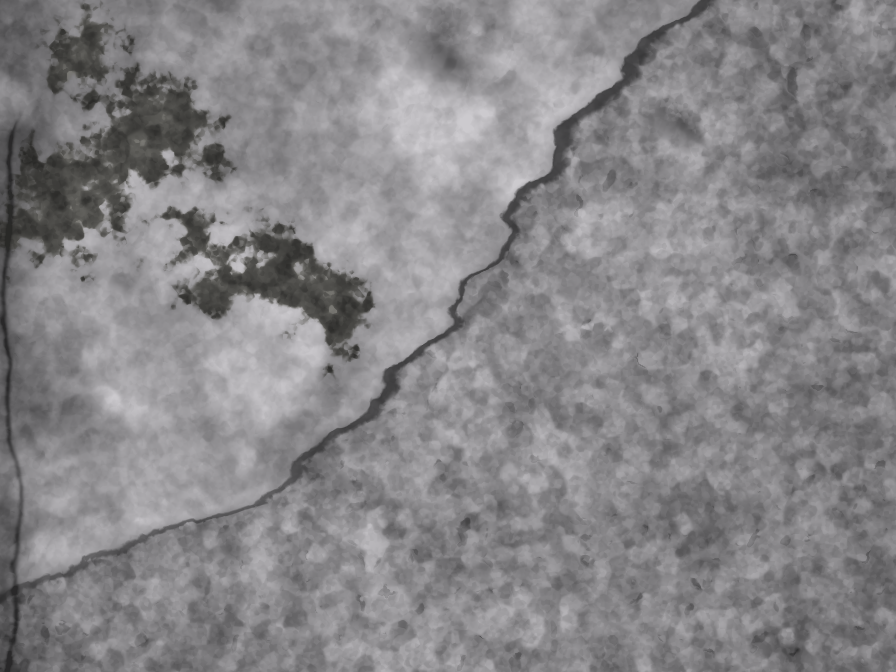
Give the GLSL for this texture, as a WebGL 2 fragment shader.

```glsl
#version 300 es
precision highp float;

uniform vec2 u_resolution;
out vec4 fragColor;

vec3 hash3(vec2 cell) {
    vec3 q = fract(cell.xyx * vec3(0.1031, 0.1030, 0.0973));
    q += dot(q, q.yxz + 33.33);
    return fract((q.xxy + q.yzz) * q.zyx);
}

mat2 rotation(float a) {
    return mat2(cos(a), sin(a), -sin(a), cos(a));
}

// Smooth cellular tone: random cell values blended by distance to their seeds
float cellTone(vec2 p) {
    vec2 base = floor(p);
    float total = 0.0, weight = 0.0;
    for (int j = -1; j <= 1; j++)
    for (int i = -1; i <= 1; i++) {
        vec2 cell = base + vec2(i, j);
        vec3 h = hash3(cell);
        vec2 v = p - cell - h.xy;
        float w = exp(-9.0 * dot(v, v));
        total += w * h.z;
        weight += w;
    }
    return total / weight - 0.5;
}

float layeredTone(vec2 p, int octaves) {
    float sum = 0.0, amp = 0.5;
    for (int i = 0; i < octaves; i++) {
        sum += amp * cellTone(p);
        p = rotation(0.7) * p * 2.03 + 11.3;
        amp *= 0.6;
    }
    return sum;
}

// Scattered mineral flakes with random size, angle and strength
float flakes(vec2 p, float density) {
    vec2 base = floor(p);
    float best = 0.0;
    for (int j = -1; j <= 1; j++)
    for (int i = -1; i <= 1; i++) {
        vec2 cell = base + vec2(i, j);
        vec3 h = hash3(cell + 71.0), k = hash3(cell + 157.0);
        vec2 v = rotation(k.x * 3.14) * (p - cell - 0.2 - 0.6 * h.xy);
        float size = 0.12 + 0.32 * k.z * k.z;
        float r = length(v * vec2(1.0, 1.0 + 1.6 * k.y));
        float mask = (1.0 - smoothstep(size - 0.13, size, r)) * step(1.0 - density, h.z);
        best = max(best, mask * (0.35 + 0.65 * fract(h.z * 37.0)));
    }
    return best;
}

float capsule(vec2 p, vec2 a, vec2 b, float radius) {
    vec2 ab = b - a;
    float t = clamp(dot(p - a, ab) / dot(ab, ab), 0.0, 1.0);
    return length(p - a - ab * t) - radius;
}

// Signed distance to the diagonal crack, positive on its lower right
float crackDistance(vec2 p) {
    float x = 0.4 + 0.86 * (p.y - 0.253) - 1.9 * max(0.25 - p.y, 0.0);
    x += 0.03 * sin(9.0 * p.y - 2.9) + 0.014 * sin(52.0 * p.y + 0.14) + 0.004 * sin(137.0 * p.y);
    float slope = mix(2.76, 0.86, smoothstep(0.2, 0.3, p.y));
    return (p.x - x) / sqrt(1.0 + slope * slope);
}

void main() {
    vec2 p = gl_FragCoord.xy / u_resolution.y;
    float coarse = layeredTone(p * 8.0, 4);
    float fine = layeredTone(p * 42.0 + 5.0, 3);
    vec2 warped = p + 0.03 * vec2(coarse, fine) + 0.012 * vec2(fine, -coarse);

    // Broad lighting, with a bright area above the crack
    vec2 q = p - vec2(0.62, 0.52), g = p - vec2(0.62, 0.72);
    float d = crackDistance(p) + 0.016 * coarse + 0.012 * fine;
    float rightSide = smoothstep(-0.01, 0.01, d);
    float tone = 0.575 - 0.16 * dot(q, q) - 0.08 * (1.0 - smoothstep(0.0, 0.13, p.x));
    tone += 0.10 * exp(-9.0 * dot(g, g)) * (1.0 - rightSide);

    // Cloudy stone on the left, speckled stone on the right
    tone += mix(0.42 * coarse + 0.16 * fine, 0.22 * coarse + 0.32 * fine, rightSide);
    float pebble = length(p - vec2(1.05, 0.83)) + 0.06 * coarse;
    float speckle = mix(0.3, 1.0, rightSide) * smoothstep(0.09, 0.14, pebble);
    tone -= speckle * (0.10 * flakes(warped * 27.0, 0.45) + 0.17 * flakes(warped * 13.0 + 3.0, 0.2));

    // Rounded pebble and its pit
    tone -= 0.045 * exp(-pow((pebble - 0.125) / 0.012, 2.0));
    float pit = capsule(warped, vec2(0.995, 0.832), vec2(1.035, 0.80), 0.022) + 0.04 * coarse;
    tone -= 0.2 * (1.0 - smoothstep(-0.022, 0.016, pit));

    // Dark crust with ragged edges and a few glints
    float crust = capsule(p, vec2(0.10, 0.66), vec2(0.23, 0.80), 0.068);
    crust = min(crust, capsule(p, vec2(0.26, 0.65), vec2(0.46, 0.545), 0.052));
    crust = min(crust, capsule(p, vec2(0.12, 0.91), vec2(0.13, 0.96), 0.025));
    crust = max(crust, 0.035 - length(p - vec2(0.215, 0.635)));
    crust += 0.16 * coarse + 0.09 * fine;
    float crustMask = 1.0 - smoothstep(-0.018, 0.014, crust);
    float glint = smoothstep(0.2, 0.32, fine);
    tone = mix(tone, 0.285 + 0.3 * fine + 0.12 * coarse + 0.1 * glint, 0.93 * crustMask);
    tone -= 0.2 * exp(-700.0 * dot(warped - vec2(0.66, 0.93), warped - vec2(0.66, 0.93)));

    // Main crack: lit lip, soft shadow and dark gap
    float width = 0.009 + 0.005 * sin(17.0 * p.y + 1.0) + 0.008 * smoothstep(0.7, 0.9, p.y);
    tone += 0.04 * exp(-pow((d + 0.022) / 0.016, 2.0));
    tone -= 0.11 * rightSide * exp(-max(d, 0.0) / 0.022);
    float gap = smoothstep(-0.005, 0.0, d) * (1.0 - smoothstep(width * 0.6, width * 1.5, d));
    tone = mix(tone, 0.25 + 0.1 * fine, gap * mix(0.65, 0.92, smoothstep(0.2, 0.4, p.y)));

    // Thin upright crack along the left side
    float side = p.x - 0.018 - 0.008 * sin(9.0 * p.y) - 0.004 * sin(31.0 * p.y) - 0.02 * coarse;
    float sideFade = 1.0 - smoothstep(0.78, 0.85, p.y);
    tone -= sideFade * (0.18 * exp(-pow(side / 0.004, 2.0)) + 0.04 * (1.0 - smoothstep(-0.01, 0.01, side)));

    vec3 tint = mix(vec3(1.0, 0.99, 1.01), vec3(1.01, 1.0, 0.96), crustMask);
    fragColor = vec4(clamp(tone, 0.16, 0.8) * tint, 1.0);
}
```
